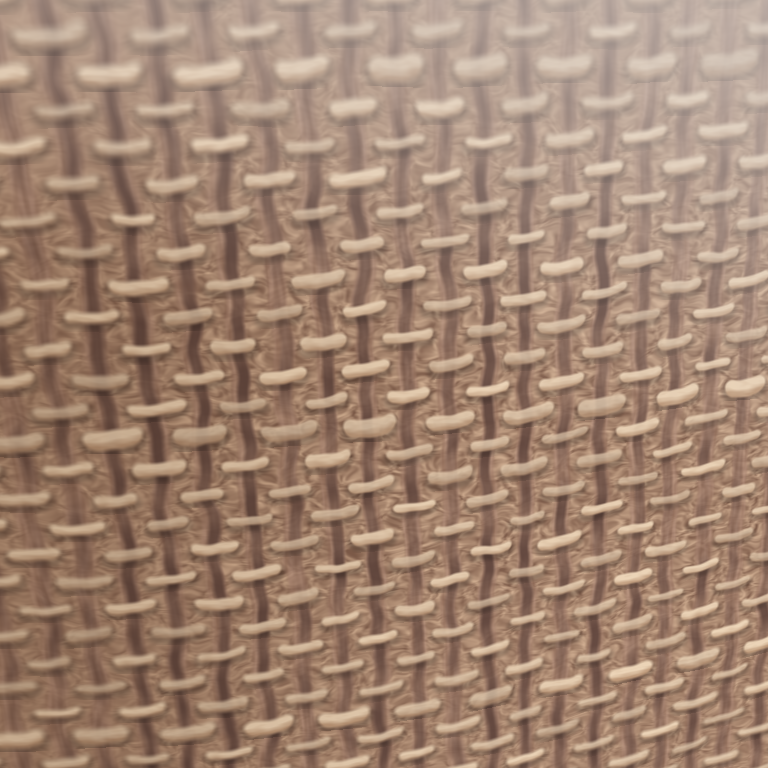
This texture is drawn by a WebGL 2 fragment shader. Its source:

```glsl
#version 300 es
precision highp float;

uniform vec2 u_resolution;
out vec4 fragColor;

const vec3 THREAD_DARK = vec3(0.49, 0.36, 0.29);
const vec3 THREAD_TAN = vec3(0.79, 0.66, 0.55);
const vec3 WARP_BROWN = vec3(0.62, 0.48, 0.41);
const vec3 SLIT_DARK = vec3(0.36, 0.26, 0.23);
const vec3 DASH_LIGHT = vec3(0.90, 0.81, 0.70);
const vec3 DASH_SHADE = vec3(0.72, 0.58, 0.46);
const vec3 HAZE = vec3(0.86, 0.84, 0.83);

float hash(vec2 p) {
    vec3 q = fract(p.xyx * vec3(0.1031, 0.1030, 0.0973));
    q += dot(q, q.yzx + 33.33);
    return fract((q.x + q.y) * q.z);
}

float cornerSlope(vec2 cell, vec2 offset) {
    float angle = 6.2832 * hash(cell);
    return dot(vec2(cos(angle), sin(angle)), offset);
}

// Gradient noise, roughly -0.7 to 0.7
float gradientNoise(vec2 p) {
    vec2 i = floor(p), f = fract(p);
    vec2 w = f * f * f * (f * (f * 6.0 - 15.0) + 10.0);
    vec2 e = vec2(1.0, 0.0);
    float low = mix(cornerSlope(i, f), cornerSlope(i + e.xy, f - e.xy), w.x);
    float high = mix(cornerSlope(i + e.yx, f - e.yx), cornerSlope(i + 1.0, f - 1.0), w.x);
    return mix(low, high, w.y);
}

// Perspective of the cloth: x counts columns, y counts rows downward
vec2 weaveCoords(vec2 uv) {
    float down = 1.0 - uv.y;
    float column = 15.5 * uv.x + 3.5 * uv.x * uv.x - 12.26;
    column *= 0.88 + 0.22 * down;
    float sag = down * (1.0 + 0.15 * uv.x * uv.x);
    float row = 18.5 * sag + 6.5 * sag * sag - 0.3;
    return vec2(column + 20.5, row);
}

// Crinkled fine yarn between the bright stitches
vec3 yarnColor(vec2 weave, float contrast) {
    vec2 bend = vec2(gradientNoise(weave * 2.0), gradientNoise(weave * 2.0 + 41.0));
    float lumps = gradientNoise(weave * vec2(3.6, 4.2) + bend * 1.2);
    float fibres = gradientNoise(weave * vec2(6.0, 9.0) + bend * 2.0);
    float tone = 0.51 + contrast * (0.75 * lumps + 0.35 * fibres);
    return mix(THREAD_DARK, THREAD_TAN, clamp(tone, 0.0, 1.0));
}

// Vertical warp thread with a dark gap beside it
vec3 addWarp(vec3 color, vec2 weave, float soft) {
    float column = floor(weave.x);
    float wobble = 0.16 * gradientNoise(vec2(column * 7.3, weave.y * 0.9));
    float x = fract(weave.x) - 0.5 + wobble;
    float thread = 1.0 - smoothstep(0.20 - soft, 0.25 + soft, abs(x));
    float streak = 0.14 * gradientNoise(weave * vec2(9.0, 1.1));
    color = mix(color, WARP_BROWN + streak, thread * 0.65);

    float depth = 0.35 + 0.45 * hash(vec2(column, 5.0));
    depth += 0.7 * gradientNoise(vec2(column * 3.7, weave.y * 0.7));
    float side = 0.16 * (hash(vec2(column, 9.0)) - 0.5);
    float slit = 1.0 - smoothstep(0.10 - soft, 0.17 + soft, abs(x + side));
    return mix(color, SLIT_DARK, slit * clamp(depth, 0.0, 0.9));
}

// Bright weft stitches, staggered from row to row
vec3 addStitch(vec3 color, vec2 weave, float soft) {
    float row = floor(weave.y);
    float pairX = (weave.x + mod(row, 2.0)) * 0.5 - 0.25;
    vec2 id = vec2(floor(pairX + 0.5), row);
    float x = 2.0 * (fract(pairX + 0.5) - 0.5);
    float up = 0.5 - fract(weave.y);

    float heavyRow = 1.0 - step(0.5, abs(mod(row, 11.0) - 1.0));
    float halfHeight = 0.15 + 0.07 * hash(id + 3.0) + 0.11 * heavyRow;
    float halfLength = 0.34 + 0.14 * hash(id + 17.0);
    x += 0.14 * (hash(id + 29.0) - 0.5);
    up -= 0.12 * x + 0.28 * x * x - 0.05;
    up += 0.07 * gradientNoise(weave * vec2(2.5, 1.0));

    float dist = length(vec2(1.3 * max(abs(x) - halfLength, 0.0), up)) - halfHeight;
    float shadowDist = length(vec2(1.2 * max(abs(x) - halfLength, 0.0), up + 0.16)) - halfHeight;
    float shadow = 1.0 - smoothstep(-0.06, 0.16 + soft, shadowDist);
    color *= 1.0 - 0.2 * shadow;

    float cover = 1.0 - smoothstep(-0.03 - soft, 0.03 + soft, dist);
    float light = smoothstep(-0.26, 0.08, up) + 0.3 * gradientNoise(weave * vec2(3.0, 8.0));
    vec3 stitch = mix(DASH_SHADE, DASH_LIGHT, clamp(light, 0.0, 1.0));
    return mix(color, stitch, cover * (0.66 + 0.34 * hash(id + 53.0)));
}

void main() {
    vec2 uv = gl_FragCoord.xy / u_resolution;
    vec2 weave = weaveCoords(uv);
    weave += 0.16 * vec2(gradientNoise(weave * 0.45), gradientNoise(weave * 0.45 + 70.0));

    // Focus falls off toward the top, the left and the bottom
    float blur = smoothstep(0.62, 1.0, uv.y) + 0.6 * smoothstep(0.4, 0.0, uv.x);
    blur = min(blur + 0.5 * smoothstep(0.3, 0.0, uv.y), 1.2);
    float soft = 0.03 + 0.09 * blur;

    vec3 color = yarnColor(weave, 1.0 - 0.6 * blur);
    color = addWarp(color, weave, soft);
    color = addStitch(color, weave, soft);

    // Shade on the lower left, pale daylight on the upper right
    float shade = smoothstep(0.75, 0.0, uv.x) * smoothstep(1.0, 0.5, uv.y);
    color *= mix(vec3(1.03), vec3(0.89, 0.86, 0.83), shade);
    color = mix(color, HAZE, 0.6 * smoothstep(0.65, 1.4, uv.y + 0.35 * uv.x));
    fragColor = vec4(color, 1.0);
}
```
